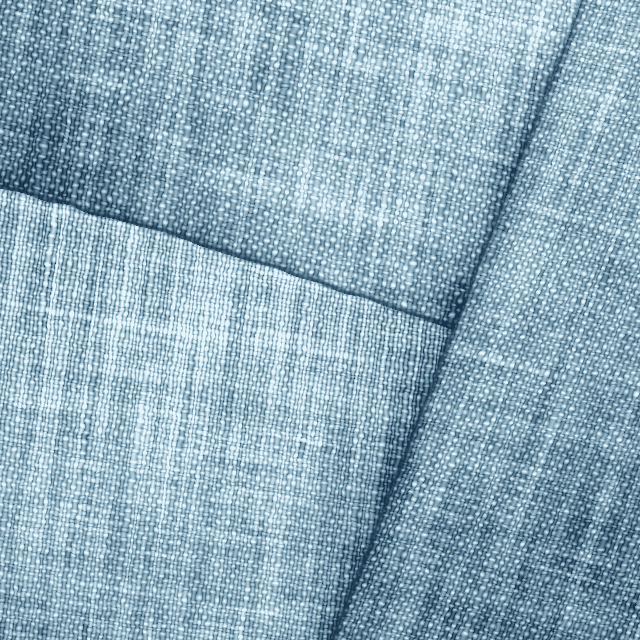
A three.js fragment shader for this texture:

```glsl
// Blue linen upholstery: three padded panels meeting at a long diagonal seam and a cross seam.
// Each panel has its own thread directions; a plain weave with staggered beads and slubs
// is laid over soft panel shading, and the resulting tone is mapped to a blue ramp.

varying vec2 vUv;

float hash(vec2 p) {
  return fract(sin(dot(p, vec2(127.1, 311.7))) * 43758.5453);
}

float noise(vec2 p) {
  vec2 i = floor(p), f = fract(p);
  f = f * f * (3.0 - 2.0 * f);
  return mix(mix(hash(i), hash(i + vec2(1.0, 0.0)), f.x),
             mix(hash(i + vec2(0.0, 1.0)), hash(i + 1.0), f.x), f.y);
}

// Tone offset of a plain weave; one unit of q is one thread.
// bead: how far weft crossings stand out, rib: how far warp threads do
float weave(vec2 q, float bead, float rib) {
  // Uneven thread widths that stay straight along each thread
  q += 0.7 * vec2(noise(q * vec2(0.5, 0.04)), noise(q * vec2(0.04, 0.5) + 40.0));
  q += 0.45 * vec2(noise(q * 0.6 + 9.0), noise(q * 0.6 + 70.0));
  vec2 id = floor(q);

  // Warp and weft cross over and under in a checker
  vec2 ridge = abs(sin(3.14159 * q));
  float over = sin(3.14159 * q.x) * sin(3.14159 * q.y);
  float height = max(ridge.x + 0.5 * over, ridge.y - 0.5 * over);
  float tone = 0.36 * (height - 1.05) - bead * over;
  tone += rib * (ridge.x - 0.64) + 0.18 * (hash(id) - 0.5);

  // Single threads vary along their length
  float warp = noise(vec2(id.x, q.y * 0.04));
  float weft = noise(vec2(q.x * 0.06, id.y + 300.0));
  tone += (0.22 + 0.4 * rib) * (warp - 0.5) + 0.18 * (weft - 0.5);

  // Thick pale slubs, about two threads wide
  float slubWarp = noise(vec2(q.x * 0.6, q.y * 0.03 + 80.0));
  float slubWeft = noise(vec2(q.x * 0.035 + 50.0, q.y * 0.55));
  tone += 0.15 * smoothstep(0.72, 0.95, slubWarp);
  tone += 0.13 * smoothstep(0.75, 0.95, slubWeft);
  return tone;
}

// Thread coordinates: warp leans right going up, weft falls going right
vec2 threadSpace(vec2 p, float lean, float fall) {
  return vec2(p.x - lean * p.y, p.y + fall * p.x);
}

vec3 linenBlue(float t) {
  t = clamp(t, 0.0, 1.0);
  vec3 base = mix(vec3(0.09, 0.20, 0.29), vec3(0.90, 0.965, 0.99), t);
  return base + 4.0 * t * (1.0 - t) * vec3(0.0, 0.045, 0.06);
}

void main() {
  vec2 p = vUv;

  // Signed distances: right of the long seam, above the cross seam
  float wobble = noise(p * 28.0) - 0.5;
  float side = 0.93 * (p.x - 0.52 - 0.39 * p.y) + 0.003 * wobble;
  float above = 0.96 * (p.y - 0.707 + 0.27 * p.x + 0.063 * p.x * p.x) + 0.006 * wobble;

  float tone;
  if (side > 0.0) {
    // Right bolster, darker toward the bottom
    tone = 0.47 + 0.19 * p.y;
    tone -= 0.08 * smoothstep(0.45, 0.0, p.y) * smoothstep(0.5, 0.9, p.x);
    tone += 0.09 * exp(-pow((side - 0.06) / 0.05, 2.0)) * smoothstep(0.1, 0.4, p.y);
    tone -= 0.18 * exp(-side / 0.02);
    tone += weave(threadSpace(p, 0.37, 0.24) * vec2(134.0, 130.0), 0.20, 0.05);
  } else if (above > 0.0) {
    // Upper cushion, rolling into shadow at both seams
    tone = 0.53 + 0.36 * p.x;
    tone -= 0.27 * exp(-above / 0.05);
    vec2 hollow = p - vec2(0.0, 0.79);
    tone -= 0.15 * exp(-dot(hollow, hollow) / 0.02);
    tone -= 0.58 * exp(side / 0.04) * smoothstep(1.08, 0.75, p.y);
    tone += weave(threadSpace(p, 0.18, 0.23) * vec2(128.0, 122.0), 0.20, 0.07);
  } else {
    // Lower cushion, pale and ribbed, with a lit edge under the cross seam
    tone = 0.73 + 0.07 * exp(above / 0.018);
    tone -= 0.12 * smoothstep(0.25, 0.0, p.y) * smoothstep(0.6, 0.0, p.x);
    tone -= 0.52 * exp(side / 0.048);
    float rib = mix(0.10, 0.26, smoothstep(0.2, 0.5, p.y));
    tone += weave(threadSpace(p, 0.14, 0.16 + 0.07 * p.y) * vec2(146.0, 126.0), 0.14, rib);
  }

  // Broad mottling
  tone += 0.05 * (noise(p * 7.0 + 3.0) - 0.5) + 0.07 * (noise(p * 22.0) - 0.5);

  // Dark creases
  float crease = exp(-pow(side / 0.004, 2.0)) * mix(0.85, 0.55, p.y);
  float crossCrease = exp(-pow((above - 0.003) / 0.0045, 2.0)) * smoothstep(0.004, -0.004, side);
  tone = mix(tone, 0.0, max(crease, 0.68 * crossCrease));

  gl_FragColor = vec4(linenBlue(tone), 1.0);
}
```
